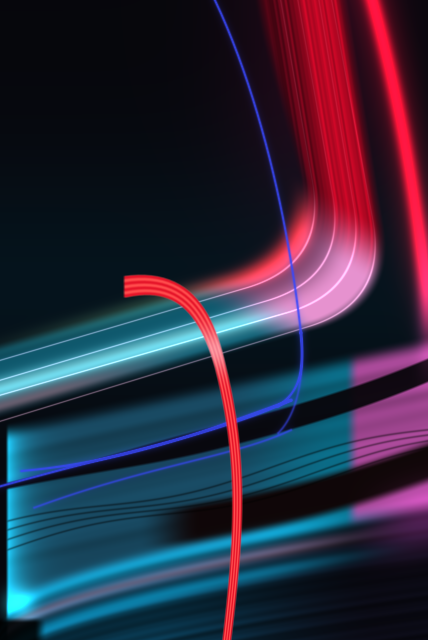
Write a WebGL 2 fragment shader that draws this background.

```glsl
#version 300 es
precision highp float;
// Light trails: a bent red-to-cyan ribbon, thin arcs and teal panels in the dark.
uniform vec2 u_resolution;
out vec4 outColor;

float hash(float n) { return fract(sin(n * 91.345) * 4758.54); }

float noise(float x) {
  float i = floor(x);
  return mix(hash(i), hash(i + 1.0), smoothstep(0.0, 1.0, x - i));
}

float glow(float d, float w) { return exp(-d * d / (w * w)); }

float band(float lo, float hi, float soft, float v) {
  return smoothstep(lo - soft, lo + soft, v) * (1.0 - smoothstep(hi - soft, hi + soft, v));
}

// Signed distance to a cubic curve (x) and position along it (y).
vec2 trail(vec2 p, vec2 a, vec2 b, vec2 c, vec2 d) {
  vec2 best = vec2(9.0, 0.0), from = a;
  for (int i = 1; i <= 24; i++) {
    float t = float(i) / 24.0, u = 1.0 - t;
    vec2 to = u * u * u * a + 3.0 * u * t * (u * b + t * c) + t * t * t * d;
    vec2 e = to - from, q = p - from;
    float h = clamp(dot(q, e) / dot(e, e), 0.0, 1.0), r = length(q - e * h);
    if (r < abs(best.x)) best = vec2(e.x * q.y < e.y * q.x ? -r : r, t - (1.0 - h) / 24.0);
    from = to;
  }
  return best;
}

float thread(vec2 p, vec2 a, vec2 b, vec2 c, vec2 d) {
  float r = trail(p, a, b, c, d).x;
  return glow(r, 0.003) + 0.12 * glow(r, 0.011);
}

// Teal and pink panels cut by dark stripes, with swept bands below.
vec3 panels(vec3 col, vec2 p) {
  float x = p.x, y = p.y, w = y - 0.04 - 0.27 * pow(x, 0.6);
  float inside = smoothstep(0.012, 0.022, x), top = 0.494 + 0.21 * x;
  vec3 panel = mix(vec3(0.09, 0.27, 0.36), vec3(0.04, 0.4, 0.5), smoothstep(0.5, 0.8, x));
  panel = mix(panel, vec3(0.62, 0.27, 0.56), smoothstep(0.805, 0.84, x));
  panel *= 0.85 + 0.3 * noise((y - 0.22 * x) * 45.0);
  panel += vec3(0.03, 0.55, 0.65) * exp(-abs(x - 0.018) * 28.0);
  col = mix(col, panel, inside * band(0.0, top - 0.012 - y + w, 0.025, w));
  // Dark stripe, broad shadow and contour lines.
  float stripe = y - 0.357 - 0.225 * x - 0.05 * pow(x, 4.0);
  float halfWidth = 0.007 + 0.02 * smoothstep(0.0, 0.5, x);
  col = mix(col, vec3(0.03, 0.02, 0.04), 0.95 * band(-halfWidth, halfWidth, 0.004, stripe));
  float shade = band(-0.042, 0.045, 0.014, y - 0.235 - 0.18 * x * x);
  col = mix(col, vec3(0.06, 0.025, 0.03), shade * smoothstep(0.32, 0.47, x));
  for (float k = 0.0; k < 4.0; k++) {
    float contour = y - 0.205 - 0.018 * k - 0.23 * x - 0.016 * sin(x * 8.0 + k * 0.4);
    col *= 1.0 - 0.4 * glow(contour, 0.0028) * inside;
  }
  // Swept bands at the foot.
  vec3 foot = mix(vec3(0.03, 0.19, 0.27), vec3(0.035, 0.035, 0.07), smoothstep(0.3, 0.9, x));
  foot *= 0.65 + 0.7 * noise(w * 90.0 + x * 2.0);
  col = mix(col, foot, 1.0 - smoothstep(-0.025, 0.0, w));
  float fade = inside * (1.0 - smoothstep(0.6, 1.0, x));
  col += vec3(0.02, 0.46, 0.58) * (glow(w, 0.019) + 0.65 * glow(w + 0.085, 0.017)) * fade;
  col += vec3(0.34, 0.24, 0.3) * glow(w + 0.04, 0.015) * fade;
  col += vec3(0.28, 0.09, 0.26) * glow(y - 0.08 - 0.21 * x, 0.07) * smoothstep(0.8, 1.0, x);
  col += vec3(0.1, 0.5, 0.55) * glow(length(p - vec2(0.045, 0.085)), 0.035);
  return col * (1.0 - 0.9 * band(-1.0, 0.095, 0.015, x) * band(-1.0, 0.047, 0.008, y));
}

// Ribbon from the top, sweeping left around a rounded corner.
vec3 ribbon(vec3 col, vec2 p) {
  float a = p.x - 0.89 + 0.16 * (p.y - 0.93), b = 0.533 + 0.28 * p.x - p.y;
  float along = a - b, h = max(0.2 - abs(along), 0.0), s = -max(a, b) - h * h * 1.25;
  float rise = smoothstep(0.02, 0.2, along);
  float streak = 0.55 + 0.65 * noise(s * 75.0) * noise(s * 190.0) + 0.25 * noise(s * 32.0);
  vec3 red = mix(vec3(0.92, 0.03, 0.17), vec3(0.38, 0.02, 0.09), smoothstep(0.07, 0.16, s)) * streak;
  vec3 cool = vec3(0.06, 0.38, 0.47) * (0.75 + 0.4 * noise(s * 60.0));
  cool += vec3(0.4, 0.5, 0.48) * glow(s - 0.055, 0.026);
  float pale = glow(s - 0.014, 0.02) * (1.0 - smoothstep(0.1, 0.5, p.x));
  cool = mix(cool, vec3(0.52, 0.38, 0.44), 0.75 * pale);
  vec3 pink = mix(vec3(0.95, 0.6, 0.85), vec3(0.5, 0.27, 0.43), smoothstep(0.05, 0.13, s));
  vec3 tint = mix(mix(cool, pink, smoothstep(-0.32, -0.16, along)), red, rise);
  float inner = 0.15 + 0.04 * smoothstep(1.0, 1.5, p.y);
  col = mix(col, tint, 0.95 * band(0.0, inner, 0.016, s));
  // Inner rim, red to green.
  vec3 rim = mix(vec3(0.14, 0.2, 0.13), vec3(0.85, 0.14, 0.16), smoothstep(-0.42, -0.1, along));
  col += rim * glow(s - 0.155, 0.022) * smoothstep(-1.0, -0.25, along) * (1.0 - rise);
  for (float k = 0.0; k < 4.0; k++) {
    float offset = 0.005 + 0.043 * k + 0.03 * along * hash(k + 3.0);
    col += vec3(0.36, 0.27, 0.32) * glow(s - offset, 0.002) * (1.0 - 0.8 * rise);
  }
  return col;
}

void main() {
  vec2 p = gl_FragCoord.xy / u_resolution * vec2(1.0, 1.5);
  vec3 col = mix(vec3(0.025, 0.025, 0.045), vec3(0.02, 0.075, 0.11), glow(p.y - 0.83, 0.3));
  col += vec3(0.1, 0.01, 0.05) * glow(p.x - 0.74, 0.2) * smoothstep(0.75, 1.3, p.y);
  col = ribbon(panels(col, p), p);

  // Red streak at the right.
  float t = 1.5 - p.y, side = p.x - 0.87 - 0.27 * t + 0.13 * t * t;
  float streak = glow(side, 0.018) + 0.25 * glow(side, 0.05);
  col += vec3(0.95, 0.04, 0.15) * streak * smoothstep(0.65, 0.95, p.y);
  col += vec3(0.35, 0.12, 0.28) * glow(p.x - 1.0, 0.025) * glow(p.y - 0.8, 0.13);

  // Blue threads.
  vec2 fork = vec2(0.703, 0.72), tip = vec2(0.68, 0.562);
  float blue = thread(p, vec2(0.502, 1.5), vec2(0.62, 1.25), vec2(0.68, 0.93), fork);
  for (float k = 0.0; k < 2.0; k++) {
    blue += (1.0 - 0.4 * k) * thread(p, fork, vec2(0.713, 0.62), vec2(0.695, 0.58 - 0.05 * k), vec2(0.65, 0.548 - 0.063 * k));
    blue += thread(p, tip, vec2(0.5, 0.48 + 0.02 * k), vec2(0.32, 0.45 - 0.03 * k), vec2(0.05 * k, 0.36 + 0.036 * k));
  }
  blue += 0.7 * thread(p, tip - vec2(0.0, 0.07), vec2(0.55, 0.43), vec2(0.35, 0.41), vec2(0.08, 0.31));
  col = mix(col, vec3(0.22, 0.28, 0.98), min(blue, 1.0) * 0.85);

  // Red arc with fine strands.
  vec2 joint = vec2(0.515, 0.64);
  vec2 hook = trail(p, vec2(0.293, 0.828), vec2(0.42, 0.85), vec2(0.48, 0.78), joint);
  vec2 stem = trail(p, joint, vec2(0.57, 0.42), vec2(0.56, 0.25), vec2(0.53, 0.0));
  bool upper = abs(hook.x) < abs(stem.x);
  float d = upper ? hook.x : stem.x;
  float w = upper ? mix(0.025, 0.013, hook.y) : mix(0.013, 0.01, stem.y);
  vec3 arc = mix(vec3(0.9, 0.08, 0.16), vec3(1.0, 0.3, 0.3), 0.5 + 0.5 * cos(d / w * 11.0));
  arc = mix(arc, vec3(1.0, 0.8, 0.85), 0.6 * glow(p.y - 0.68, 0.05));
  col = mix(col, arc, band(-w, w, 0.003, d) * smoothstep(0.286, 0.294, p.x));
  outColor = vec4(clamp(col, 0.0, 1.0), 1.0);
}
```
